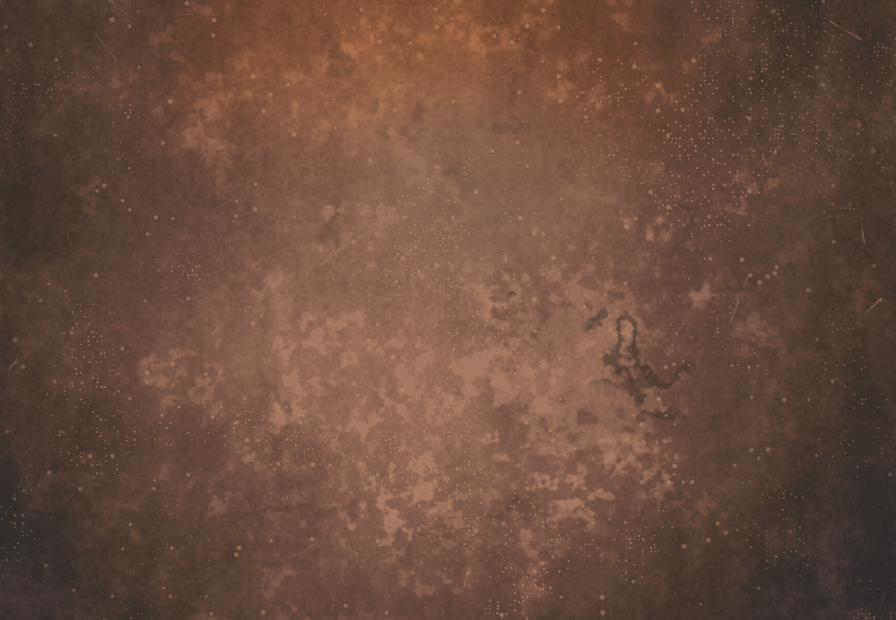
Give the GLSL for this texture, as a WebGL 2 fragment shader.

```glsl
#version 300 es
precision highp float;
// Weathered copper-brown plaster: a soft vignette sets the tone, layered noise
// adds blotches, vertical streaks and grain, and eroded masks lay flaked pale
// patches, specks, dark pits and thin scratches on top.

#define BLOTCH 0.50
#define STREAK 0.22
#define GRAIN 0.15
#define FLAKE 0.22
#define SPECK 0.55
#define PIT 0.50
#define SCRATCHES 22
#define SHADOW vec3(0.265, 0.210, 0.178)
#define MIDTONE vec3(0.430, 0.298, 0.243)
#define LIGHT vec3(0.610, 0.440, 0.350)
#define CHIP vec3(0.770, 0.570, 0.430)

uniform vec2 u_resolution;
out vec4 outColor;

float hash(vec2 p) {
    vec3 q = fract(vec3(p.xyx) * 0.1031);
    q += dot(q, q.yzx + 33.33);
    return fract((q.x + q.y) * q.z);
}

float noise(vec2 p) {
    vec2 i = floor(p), f = fract(p);
    f = f * f * (3.0 - 2.0 * f);
    return mix(mix(hash(i), hash(i + vec2(1, 0)), f.x),
               mix(hash(i + vec2(0, 1)), hash(i + vec2(1, 1)), f.x), f.y);
}

float fbm(vec2 p) {
    float sum = 0.0, amp = 0.5;
    for (int i = 0; i < 5; i++) {
        sum += amp * noise(p);
        p = mat2(1.6, 1.2, -1.2, 1.6) * p + 17.3;
        amp *= 0.5;
    }
    return sum;
}

// Soft dots, one per grid cell, kept for a given share of the cells
float specks(vec2 p, float scale, float share) {
    vec2 cell = floor(p * scale);
    vec2 jitter = 0.3 + 0.4 * vec2(hash(cell + 3.1), hash(cell + 8.7));
    float radius = mix(0.12, 0.32, hash(cell + 5.5));
    float dot_ = 1.0 - smoothstep(radius * 0.4, radius + 0.12, length(fract(p * scale) - jitter));
    return dot_ * step(hash(cell + 21.0), share);
}

// Elliptic falloff: 1 at the centre, 0 at the rim, negative outside
float blob(vec2 p, vec2 centre, vec2 radius) {
    return 1.0 - length((p - centre) / radius);
}

float segment(vec2 p, vec2 a, vec2 b) {
    vec2 d = b - a;
    return length(p - a - d * clamp(dot(p - a, d) / dot(d, d), 0.0, 1.0));
}

float scratches(vec2 p, float aspect) {
    float sum = 0.0, pixel = 1.0 / u_resolution.y;
    for (int i = 0; i < SCRATCHES; i++) {
        vec2 seed = vec2(float(i) * 7.3, 41.0);
        vec2 a = vec2(hash(seed) * aspect, hash(seed + 1.7));
        float angle = 6.283 * hash(seed + 4.2);
        float reach = mix(0.03, 0.13, hash(seed + 9.1));
        float d = segment(p, a, a + reach * vec2(cos(angle), sin(angle)));
        sum += (1.0 - smoothstep(0.0004, 0.0012 + pixel, d)) * hash(seed + 6.4);
    }
    return min(sum, 1.0) * smoothstep(0.35, 0.7, noise(p * 55.0));
}

void main() {
    vec2 uv = gl_FragCoord.xy / u_resolution;
    float aspect = u_resolution.x / u_resolution.y;
    vec2 p = vec2(uv.x * aspect, uv.y);
    float coarse = fbm(p * 4.5 + 2.0), medium = fbm(p * 15.0 + 9.0), fine = fbm(p * 65.0);

    // Tone: vignette, blotches, streaks, grain
    float edge = length((uv - vec2(0.48, 0.54)) * vec2(2.0, 1.1));
    float tone = 0.84 - 0.86 * smoothstep(0.22, 1.06, edge);
    tone += BLOTCH * (coarse - 0.48) + 0.28 * (medium - 0.48);
    tone += STREAK * (fbm(p * vec2(26.0, 3.0) + 31.0) - 0.48);
    tone += GRAIN * (noise(p * 210.0) - 0.5) + 0.20 * (fine - 0.48);
    tone -= 0.10 * (1.0 - smoothstep(0.0, 0.4, uv.y));

    // Flaked pale areas with eroded rims
    float erosion = 1.1 * (medium - 0.48) + 1.5 * (fine - 0.48);
    float plaster = blob(p, vec2(0.645 * aspect, 0.41), vec2(0.19, 0.20));
    float lower = blob(p, vec2(0.45 * aspect, 0.24), vec2(0.36, 0.20));
    float patchMask = smoothstep(0.10, 0.45, plaster + erosion);
    float crumbs = smoothstep(0.52, 0.66, fine + 0.25 * (medium - 0.48));
    float wear = smoothstep(0.48, 0.66, medium + 0.3 * (coarse - 0.48) + 0.12 * max(lower, 0.0));
    tone += FLAKE * (patchMask * 0.85 + crumbs * (0.25 * wear + 0.5 * smoothstep(0.0, 0.5, lower) + 0.5 * wear * step(edge, 0.8)));

    // Colour ramp with a warm top and cool lower corners
    tone = clamp(tone, -0.12, 1.12);
    vec3 color = tone < 0.5 ? mix(SHADOW, MIDTONE, tone * 2.0) : mix(MIDTONE, LIGHT, tone * 2.0 - 1.0);
    float warmth = smoothstep(0.62, 1.0, uv.y) * (1.0 - smoothstep(0.5, 1.0, edge));
    color *= mix(vec3(1.0), vec3(1.07, 0.96, 0.80), warmth);
    float cool = smoothstep(0.75, 1.15, edge) * (1.0 - smoothstep(0.05, 0.5, uv.y));
    color *= mix(vec3(1.0), vec3(0.84, 0.92, 1.06), cool);
    float haze = smoothstep(0.0, 0.8, blob(p, vec2(0.52 * aspect, 0.70), vec2(0.24, 0.22)));
    color = mix(color, vec3(0.46, 0.355, 0.29), 0.4 * haze);

    // Dark pits and short cracks, densest around the pale patch
    float ridge = 1.0 - smoothstep(0.015, 0.06, abs(fbm(p * 14.0 + 50.0) - 0.48));
    float sparse = smoothstep(0.62, 0.74, noise(p * 11.0 + 70.0) + 0.12 * smoothstep(-0.3, 0.4, plaster));
    color = mix(color, SHADOW * 0.85, PIT * ridge * sparse * (0.35 + 0.65 * smoothstep(-0.2, 0.3, plaster)));

    // Bright chips in clusters, then scratches
    float cluster = smoothstep(0.44, 0.66, fbm(p * 7.0 + 90.0));
    float chips = specks(p, 150.0, 0.05 + 0.16 * cluster) * (0.25 + 0.75 * cluster);
    chips += 0.9 * specks(p + 0.37, 75.0, 0.035);
    color = mix(color, CHIP * mix(1.0, 0.72, smoothstep(0.6, 1.1, edge)), SPECK * min(chips, 1.0));
    color = mix(color, CHIP * 0.9, 0.4 * scratches(p, aspect));

    outColor = vec4(color, 1.0);
}
```
